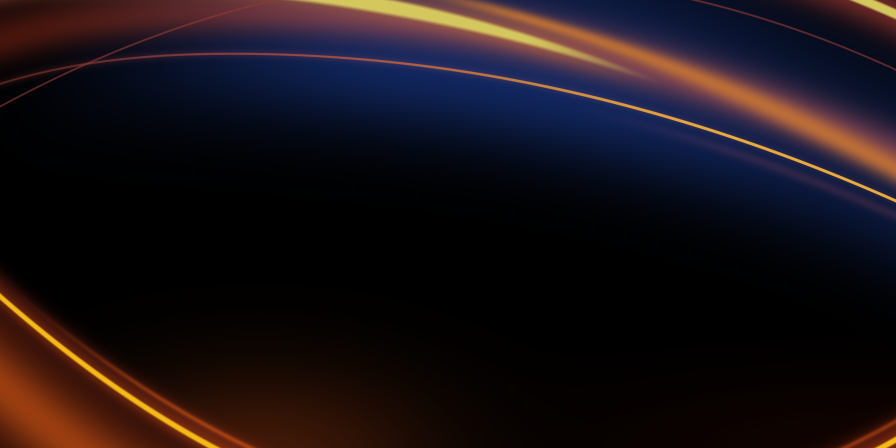
Reproduce this background procedurally as a WebGL 1 fragment shader.

```glsl
precision highp float;

uniform vec2 u_resolution;

#define NAVY vec3(0.065, 0.150, 0.370)
#define MAUVE vec3(0.500, 0.260, 0.320)
#define RUST vec3(0.300, 0.090, 0.050)
#define AMBER vec3(0.780, 0.460, 0.200)
#define EMBER vec3(0.540, 0.240, 0.040)
#define PALE_GOLD vec3(0.830, 0.780, 0.370)
#define GOLD vec3(0.960, 0.730, 0.080)
#define GLOW_OFFSET 0.095
#define GLOW_WIDTH 0.050
#define LINE_WIDTH 0.0022

// Soft bell around zero
float bell(float d, float width) {
  d /= width;
  return exp(-d * d);
}

// Solid stroke with an edge at least one pixel soft
float stroke(float d, float halfWidth, float softness) {
  float edge = max(softness, 0.75 / u_resolution.y);
  return 1.0 - smoothstep(halfWidth - edge, halfWidth + edge, abs(d));
}

// Falling parabola that starts at a given point
float fall(float x, vec2 start, float slope, float bend) {
  float d = x - start.x;
  return start.y - d * (slope + bend * d);
}

// Main arc, steeper on its left side
float arcHeight(float x) {
  float d = x - 0.52;
  float left = max(-d, 0.0);
  return 0.88 - 0.15 * d * d - 0.19 * left * left * left;
}

// Blue haze on both sides of the arc
vec3 haze(float x, float h) {
  float across = smoothstep(-0.1, 0.95, x) * mix(1.0, 0.65, smoothstep(1.2, 2.0, x));
  return NAVY * across * bell(h, h < 0.0 ? 0.155 : 0.34);
}

// Wide glow, amber band and pale streak above the arc
vec3 upperBands(vec3 col, vec2 p, float h) {
  float side = h - GLOW_OFFSET;
  float glow = bell(side, side < 0.0 ? GLOW_WIDTH : GLOW_WIDTH * 1.25);
  vec3 tint = mix(RUST, MAUVE, smoothstep(0.0, 0.9, p.x));
  col = mix(col, tint, 0.9 * glow);

  float amber = p.y - fall(p.x, vec2(1.016, 1.0), 0.24, 0.145);
  float amberWidth = mix(0.014, 0.030, smoothstep(1.1, 1.9, p.x));
  col = mix(col, AMBER, 0.85 * bell(amber, amberWidth) * smoothstep(0.8, 1.2, p.x));

  float pale = p.y - fall(p.x, vec2(0.78, 1.0), 0.16, 0.154);
  float taper = smoothstep(0.8, 1.5, p.x);
  float fade = 1.0 - smoothstep(1.15, 1.5, p.x);
  col = mix(col, AMBER, 0.5 * fade * bell(pale, 0.03));
  return mix(col, PALE_GOLD, fade * stroke(pale, mix(0.017, 0.005, taper), 0.006));
}

// Thin bright arc with a faint echo beneath it
vec3 thinArc(vec3 col, float x, float h) {
  float warm = smoothstep(0.5, 1.7, x);
  vec3 tint = mix(vec3(0.60, 0.27, 0.25), vec3(0.95, 0.70, 0.24), warm);
  float strength = mix(0.45, 0.95, smoothstep(0.0, 0.7, x));
  col += RUST * 0.45 * bell(h + 0.033, 0.013) * smoothstep(1.2, 1.8, x);
  col += RUST * 0.35 * bell(h, 0.010);
  return mix(col, tint, strength * stroke(h, LINE_WIDTH * (1.0 + 0.6 * warm), 0.0015));
}

// Fine line and gold streak in the upper right corner
vec3 cornerStreaks(vec3 col, vec2 p) {
  float fine = p.y - fall(p.x, vec2(1.55, 1.0), 0.234, 0.25);
  col = mix(col, vec3(0.55, 0.22, 0.20), 0.65 * stroke(fine, LINE_WIDTH, 0.0015));
  float gold = p.y - fall(p.x, vec2(1.925, 1.0), 0.41, 0.2);
  col = mix(col, MAUVE * vec3(1.0, 0.7, 0.5), 0.85 * bell(gold, 0.055));
  return mix(col, PALE_GOLD, stroke(gold, 0.011, 0.004));
}

// Ember glow and gold curve in the lower left corner
vec3 lowerFire(vec3 col, vec2 p) {
  float d = 0.78 * (p.y - fall(p.x, vec2(0.0, 0.3385), 0.88, -0.36));
  vec2 pool = (p - vec2(0.58, -0.03)) / vec2(0.38, 0.20);
  col += vec3(0.26, 0.10, 0.03) * exp(-dot(pool, pool)) * smoothstep(-0.05, 0.08, d);
  col += vec3(0.06, 0.012, 0.0) * bell(p.y, 0.16) * smoothstep(0.9, 1.9, p.x);

  float inside = 1.0 - smoothstep(-0.02, 0.01, d);
  col += inside * (RUST * 0.65 + EMBER * 0.75 * bell(d + 0.155, 0.075));
  col += RUST * 0.85 * bell(d - 0.018, 0.026);
  col += EMBER * 0.55 * bell(d - 0.032, 0.005) * smoothstep(0.0, 0.4, p.x);
  col += EMBER * 0.4 * bell(d, 0.014);
  return mix(col, GOLD, stroke(d, 0.0055, 0.003));
}

void main() {
  vec2 p = gl_FragCoord.xy / u_resolution.y;
  p.x *= 2.0 * u_resolution.y / u_resolution.x;
  float h = p.y - arcHeight(p.x);

  vec3 col = haze(p.x, h);
  col = upperBands(col, p, h);
  col = thinArc(col, p.x, h);
  col = cornerStreaks(col, p);
  col = lowerFire(col, p);
  gl_FragColor = vec4(clamp(col, 0.0, 1.0), 1.0);
}
```
